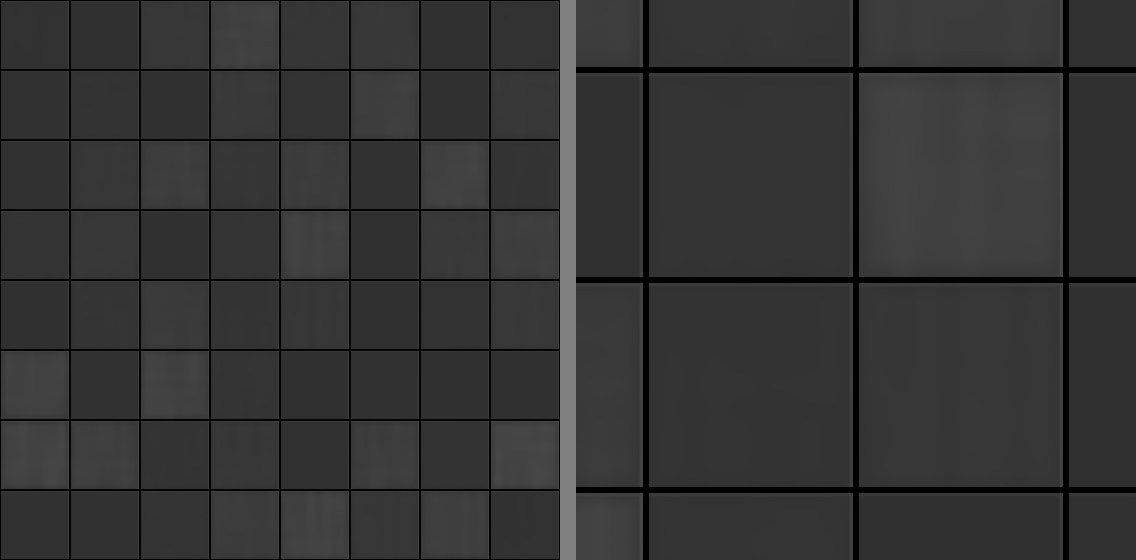
Left, the full canvas; right, a detail of the centre.
A Shadertoy shader for this texture:

```glsl
// Dark square tiles in an 8 by 8 grid, parted by thin black grooves.
// A skewed hash gives each tile its tone; the paler tiles show soft streaks
// and shaded rims, and every tile has a faint bevel on its top and right.

const float TILES = 8.0;             // repeats across and down
const float GROOVE_HALF = 0.0145;    // half groove width, in tiles
const float BEVEL_WIDTH = 0.016;     // highlight width, in tiles
const float BEVEL_TOP = 0.030;
const float BEVEL_RIGHT = 0.050;
const float RIM_WIDTH = 0.10;        // shaded rim of pale tiles
const float RIM_SHADE = 0.40;
const float STREAK_SHADE = 0.22;
const float TONE_RANGE = 0.085;      // palest tile minus darkest
const float TONE_SKEW = 3.0;         // higher makes pale tiles rarer
const vec3 TILE_COLOR = vec3(0.190);
const vec3 GROOVE_COLOR = vec3(0.008);

float hash21(vec2 p) {
    vec3 q = fract(vec3(p.xyx) * 0.1031);
    q += dot(q, q.yzx + 33.33);
    return fract((q.x + q.y) * q.z);
}

float valueNoise(vec2 p) {
    vec2 cell = floor(p);
    vec2 f = fract(p);
    f = f * f * (3.0 - 2.0 * f);
    float low = mix(hash21(cell), hash21(cell + vec2(1.0, 0.0)), f.x);
    float high = mix(hash21(cell + vec2(0.0, 1.0)), hash21(cell + 1.0), f.x);
    return mix(low, high, f.y);
}

// Fine vertical streaks crossed by a weaker horizontal grain, from -1 to 1
float streaks(vec2 local, vec2 id) {
    vec2 offset = id * 17.0 + 5.0;
    float vertical = valueNoise(local * vec2(9.0, 1.2) + offset);
    float horizontal = valueNoise(local * vec2(1.2, 8.0) + offset + 200.0);
    return 2.0 * mix(vertical, horizontal, 0.3) - 1.0;
}

void mainImage(out vec4 fragColor, in vec2 fragCoord) {
    vec2 grid = fragCoord / iResolution.xy * TILES;
    vec2 id = floor(grid);
    vec2 local = fract(grid);
    vec2 pixel = TILES / iResolution.xy;

    // Distances inward from the groove edges
    vec2 lowEdge = local - GROOVE_HALF;
    vec2 highEdge = 1.0 - local - GROOVE_HALF;
    vec2 inset = min(lowEdge, highEdge);

    // Tile tone; wear grows with paleness
    float pale = pow(hash21(id + 41.0), TONE_SKEW);
    vec2 rim = smoothstep(0.0, RIM_WIDTH, inset);
    float wear = 1.0 - RIM_SHADE * (1.0 - rim.x * rim.y);
    wear += STREAK_SHADE * streaks(local, id);
    vec3 color = TILE_COLOR + TONE_RANGE * pale * wear;

    // Bevel highlights beside the top and right grooves
    vec2 bevel = 1.0 - smoothstep(BEVEL_WIDTH - 0.5 * pixel,
                                  BEVEL_WIDTH + 0.5 * pixel, highEdge);
    color += max(bevel.x * BEVEL_RIGHT, bevel.y * BEVEL_TOP);

    // Grooves, antialiased over one pixel
    vec2 face = smoothstep(-0.5 * pixel, 0.5 * pixel, inset);
    color = mix(GROOVE_COLOR, color, face.x * face.y);

    fragColor = vec4(color, 1.0);
}
```
